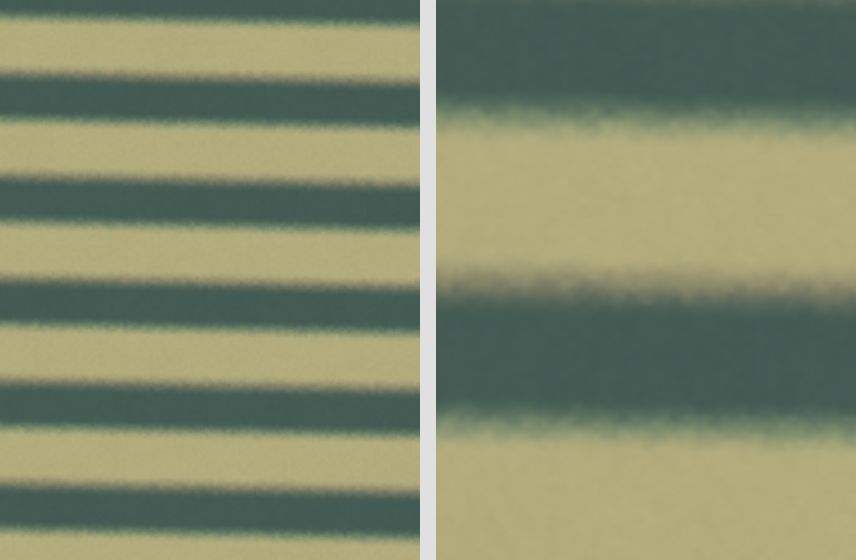
Left, the full canvas; right, a detail of the centre.
Reproduce this pattern procedurally as a Shadertoy shader.

```glsl
const vec3 LIGHT_COLOR = vec3(0.700, 0.675, 0.490);
const vec3 DARK_COLOR = vec3(0.264, 0.358, 0.328);
const vec3 WARM_TINT = vec3(0.020, -0.010, -0.005);

// Lengths are fractions of the canvas height
const float PERIOD = 0.1831;
const float FIRST_CENTER = 0.9199;   // centre of the top light stripe at the left side
const float SLOPE = 0.0213;          // fall of the stripes per unit of x
const float HALF_WIDTH = 0.0500;     // half of a light stripe
const float UPPER_BLUR = 0.0175;
const float LOWER_BLUR = 0.0200;
const float EDGE_JITTER = 0.0055;
const float GRAIN_SCALE = 125.0;
const float GRAIN_AMOUNT = 0.022;
const float MOTTLE_SCALE = 14.0;
const float MOTTLE_AMOUNT = 0.012;

float hash(vec2 p) {
    return fract(sin(dot(p, vec2(127.1, 311.7))) * 43758.5453);
}

float valueNoise(vec2 p) {
    vec2 cell = floor(p);
    vec2 f = fract(p);
    f = f * f * (3.0 - 2.0 * f);
    float bottom = mix(hash(cell), hash(cell + vec2(1.0, 0.0)), f.x);
    float top = mix(hash(cell + vec2(0.0, 1.0)), hash(cell + vec2(1.0, 1.0)), f.x);
    return mix(bottom, top, f.y);
}

// Two octaves, centred on zero
float grain(vec2 p) {
    return 0.65 * valueNoise(p) + 0.35 * valueNoise(p * 2.1 + 17.3) - 0.5;
}

void mainImage(out vec4 fragColor, in vec2 fragCoord) {
    vec2 uv = fragCoord / iResolution.y;

    // Signed height above the centre of the nearest light stripe
    float height = uv.y - FIRST_CENTER + SLOPE * uv.x;
    height += EDGE_JITTER * grain(uv * GRAIN_SCALE);
    float offset = (fract(height / PERIOD + 0.5) - 0.5) * PERIOD;

    // Soft stripe, slightly more blurred along its lower edge
    float blur = offset > 0.0 ? UPPER_BLUR : LOWER_BLUR;
    float stripe = 1.0 - smoothstep(HALF_WIDTH - blur, HALF_WIDTH + blur, abs(offset));
    vec3 color = mix(DARK_COLOR, LIGHT_COLOR, stripe);

    // Warm fringe below each light stripe, cool one above
    float fringe = 4.0 * stripe * (1.0 - stripe);
    color -= WARM_TINT * fringe * sign(offset);

    // Fine grain and broad mottling
    float fine = grain(uv * GRAIN_SCALE * 1.3 + 41.0);
    float broad = grain(uv * MOTTLE_SCALE + 7.0);
    color += mix(0.6, 1.0, stripe) * (GRAIN_AMOUNT * fine + MOTTLE_AMOUNT * broad);

    fragColor = vec4(color, 1.0);
}
```
